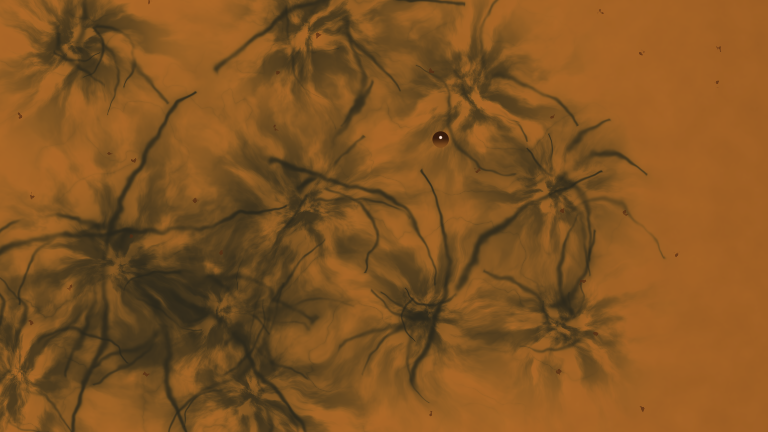
This texture is drawn by a Shadertoy shader. Its source:

```glsl
// Dark feathery ink veins and smoky stains branching over an orange ground.

const vec3  GROUND = vec3(0.675, 0.402, 0.150);
const vec3  INK = vec3(0.165, 0.150, 0.100);
const vec3  SPECK = vec3(0.34, 0.17, 0.07);
const float SMOKE = 0.95;         // strength of the soft stains
const float TWIG = 0.95;          // strength of the thin branches
const float STRAND = 1.25;        // strength of the long veins
const float FILAMENT = 0.30;      // strength of the hair lines between them
const float WARP = 0.15;          // waviness of every line
const float SPREAD = 3.8;         // angle over which twigs fan out
const float SPECK_CELL = 0.095;
const vec2  BEAD = vec2(1.02, 0.677);
const float BEAD_RADIUS = 0.019;
const int   TWIGS = 7;

// Ink pools: centre, reach, heading of the twigs
const int POOLS = 11;
const vec4 POOL[POOLS] = vec4[](
    vec4(0.30, 0.38, 0.26, -1.6), vec4(0.47, 0.30, 0.20, -1.0),
    vec4(0.17, 0.90, 0.16, -0.5), vec4(0.68, 0.50, 0.22, -0.6),
    vec4(1.10, 0.78, 0.17, 0.7),  vec4(1.27, 0.55, 0.14, 0.8),
    vec4(1.00, 0.28, 0.17, -1.6), vec4(1.30, 0.24, 0.14, 1.9),
    vec4(0.05, 0.14, 0.20, 0.9),  vec4(0.60, 0.10, 0.20, -0.6),
    vec4(0.75, 0.93, 0.17, 0.3));

// Long veins: start and end
const int STRANDS = 9;
const vec4 VEIN[STRANDS] = vec4[](
    vec4(0.26, 0.36, 0.44, 0.78), vec4(0.50, 0.85, 1.08, 0.98),
    vec4(0.00, 0.43, 0.64, 0.53), vec4(0.62, 0.63, 1.00, 0.36),
    vec4(1.00, 0.10, 0.96, 0.60), vec4(1.06, 0.36, 1.40, 0.60),
    vec4(0.34, 0.33, 0.44, -0.02), vec4(0.40, 0.33, 0.72, -0.02),
    vec4(0.27, 0.38, 0.19, -0.02));

vec2 hash2(vec2 p) {
    vec3 q = fract(p.xyx * vec3(0.1031, 0.1030, 0.0973));
    q += dot(q, q.yzx + 33.33);
    return fract((q.xx + q.yz) * q.zy);
}

float noise(vec2 p) {
    vec2 i = floor(p), f = fract(p);
    vec2 u = f * f * f * (f * (f * 6.0 - 15.0) + 10.0);
    vec2 e = vec2(0.0, 1.0);
    float a = dot(hash2(i) * 2.0 - 1.0, f);
    float b = dot(hash2(i + e.yx) * 2.0 - 1.0, f - e.yx);
    float c = dot(hash2(i + e.xy) * 2.0 - 1.0, f - e.xy);
    float d = dot(hash2(i + e.yy) * 2.0 - 1.0, f - e.yy);
    return mix(mix(a, b, u.x), mix(c, d, u.x), u.y);
}

float fbm(vec2 p) {
    float sum = 0.0, amp = 0.5;
    for (int i = 0; i < 5; i++) {
        sum += amp * noise(p);
        p = mat2(1.6, 1.2, -1.2, 1.6) * p + 7.3;
        amp *= 0.5;
    }
    return sum;
}

// Bent tapering line: crisp core with a faint halo
float stroke(vec2 p, vec2 a, vec2 b, float bend, float width) {
    float len = length(b - a);
    vec2 dir = (b - a) / len, q = p - a;
    float x = dot(q, dir) / len, along = clamp(x, 0.0, 1.0);
    float y = dot(q, vec2(-dir.y, dir.x)) - bend * len * 4.0 * along * (1.0 - along);
    float dist = length(vec2((x - along) * len, y));
    float w = width * mix(1.0, 0.35, along);
    return exp(-dist * dist / (w * w)) + 0.16 * exp(-dist / (4.0 * w));
}

void mainImage(out vec4 fragColor, in vec2 fragCoord) {
    vec2 p = fragCoord / iResolution.y;
    vec2 w = p + WARP * vec2(fbm(p * 3.0 + 40.0), fbm(p * 3.0 + 60.0));
    float patchy = smoothstep(-0.28, 0.18, fbm(p * 6.0 + 90.0));
    float ink = 0.0, cover = 0.0;

    // Stains streaked outward from each pool, with their twigs
    for (int i = 0; i < POOLS; i++) {
        vec4 pool = POOL[i];
        vec2 q = w - pool.xy;
        float near = exp(-dot(q, q) / (pool.z * pool.z));
        float streak = fbm(q / (length(q) + 0.04) * 2.0 + q * 5.0 + float(i) * 9.0 + 50.0);
        ink += SMOKE * near * smoothstep(0.28, 0.85, 0.5 + 1.8 * streak);
        cover += near;
        for (int j = 0; j < TWIGS; j++) {
            vec2 r = hash2(vec2(i, j) + 3.0), s = hash2(vec2(j, i) + 71.0);
            float angle = pool.w + (r.x - 0.5) * SPREAD;
            vec2 start = pool.xy + (s - 0.5) * pool.z * 0.8;
            vec2 end = start + pool.z * (0.6 + 0.9 * r.y) * vec2(cos(angle), sin(angle));
            ink += TWIG * patchy * (0.4 + 0.6 * s.y)
                 * stroke(w, start, end, (s.x - 0.5) * 0.6, 0.004 + 0.006 * r.y);
        }
    }

    // Long veins and hair lines
    for (int i = 0; i < STRANDS; i++) {
        float bend = (hash2(vec2(i, 17)).x - 0.5) * 0.3;
        ink += STRAND * (0.35 + 0.65 * patchy) * stroke(w, VEIN[i].xy, VEIN[i].zw, bend, 0.0085);
    }
    float ridge = noise(w * vec2(5.0, 7.0) + 2.0 * fbm(w * 4.0));
    ink += FILAMENT * patchy * min(cover, 1.0) * exp(-abs(ridge) / 0.035);

    // Ground: faint relief, dimmer to the right
    float shade = 1.0 - 0.08 * smoothstep(1.0, 1.85, p.x) + 0.07 * fbm(p * 14.0);
    float t = 1.0 - exp(-1.4 * ink);
    vec3 color = mix(GROUND * shade, INK, vec3(t, pow(t, 1.2), t));

    // Sparse specks
    vec2 cell = floor(p / SPECK_CELL), r = hash2(cell + 11.0);
    vec2 spot = (cell + 0.2 + 0.6 * hash2(cell + 5.0)) * SPECK_CELL;
    float grit = length(p - spot) + 0.012 * noise(p * 130.0);
    color = mix(color, SPECK, 0.7 * step(0.87, r.x) * smoothstep(0.006, 0.002, grit));

    // Glossy bead
    vec2 b = (p - BEAD) / BEAD_RADIUS;
    vec3 gloss = mix(SPECK * 0.65, GROUND * 0.75, smoothstep(0.3, -0.9, b.y));
    gloss += 0.8 * smoothstep(0.28, 0.08, length(b - vec2(0.0, 0.25)));
    color = mix(color, gloss, smoothstep(1.08, 0.92, length(b)));

    fragColor = vec4(color, 1.0);
}
```
